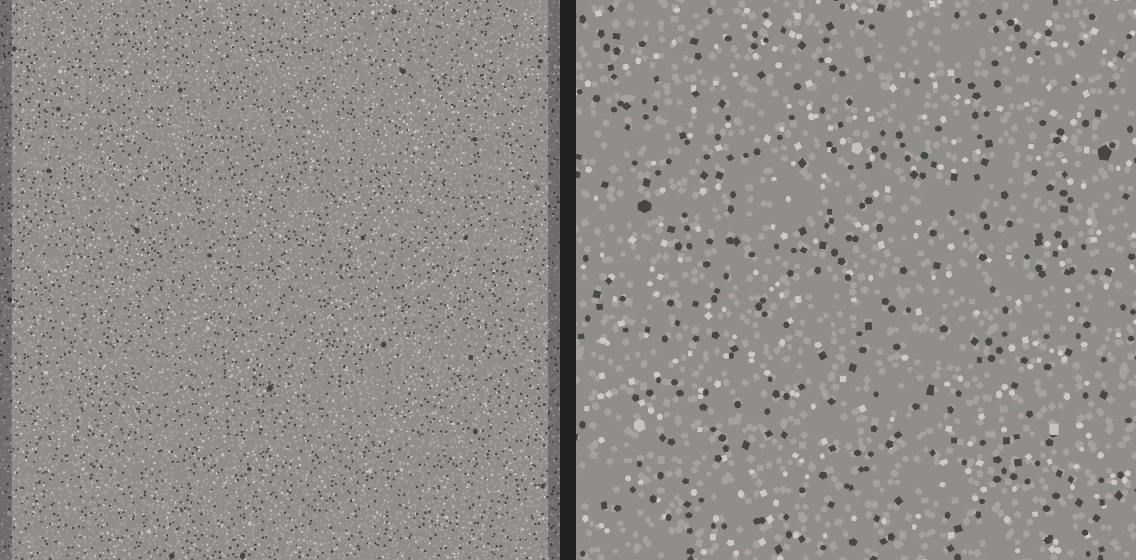
Left: the whole. Right: its middle third, enlarged.
This texture is drawn by a Shadertoy shader. Its source:

```glsl
vec3 hash3(vec3 p) {
    p = fract(p * vec3(0.1031, 0.1030, 0.0973));
    p += dot(p, p.yxz + 33.33);
    return fract((p.xxy + p.yxx) * p.zyx);
}

// Signed distance to a slightly stretched, turned polygon
float chipDistance(vec2 p, float radius, vec3 rnd) {
    float sides = 4.0 + floor(rnd.x * 3.0);
    float sector = 6.28318 / sides;
    p *= vec2(0.88 + 0.24 * rnd.y, 1.12 - 0.24 * rnd.y);
    float angle = atan(p.y, p.x) + rnd.z * 6.28318;
    return cos(floor(0.5 + angle / sector) * sector - angle) * length(p) - radius;
}

// Coverage of chips scattered over a grid, with cells left empty at random
float chips(vec2 uv, float cells, float density, float radius, float seed) {
    float pixel = 1.0 / iResolution.y;
    vec2 home = floor(uv * cells);
    float nearest = 1.0;
    for (int y = -1; y <= 1; y++)
    for (int x = -1; x <= 1; x++) {
        vec2 cell = home + vec2(x, y);
        vec3 place = hash3(vec3(cell + 17.0, seed));
        if (place.z > density) continue;
        vec2 offset = uv - (cell + place.xy) / cells;
        if (length(offset) > radius * 2.0 + pixel) continue;
        vec3 form = hash3(vec3(cell + 71.0, seed + 40.0));
        float size = radius * mix(0.78, 1.15, fract(form.x * 7.0 + form.y));
        nearest = min(nearest, chipDistance(offset, size, form));
    }
    return 1.0 - smoothstep(-0.5 * pixel, 0.5 * pixel, nearest);
}

void mainImage(out vec4 fragColor, in vec2 fragCoord) {
    vec2 uv = fragCoord / iResolution.y;
    vec3 color = vec3(0.562, 0.556, 0.550);

    // Fine chips: soft grey, warm grey, pale and dark
    color = mix(color, vec3(0.645, 0.637, 0.632), chips(uv, 110.0, 0.55, 0.0019, 3.0));
    color = mix(color, vec3(0.660, 0.632, 0.630), chips(uv, 107.0, 0.55, 0.0018, 11.0));
    color = mix(color, vec3(0.800, 0.790, 0.780), chips(uv, 97.0, 0.27, 0.0017, 23.0));
    color = mix(color, vec3(0.285, 0.282, 0.282), chips(uv, 101.0, 0.30, 0.0019, 37.0));

    // Sparse coarse chips
    color = mix(color, vec3(0.770, 0.765, 0.755), chips(uv, 12.0, 0.19, 0.0032, 51.0));
    color = mix(color, vec3(0.275, 0.275, 0.275), chips(uv, 8.0, 0.25, 0.0045, 67.0));

    // Shaded strips along the left and right edges
    float x = fragCoord.x / iResolution.x;
    float pixel = 1.0 / iResolution.x;
    float strip = smoothstep(-0.5 * pixel, 0.5 * pixel, abs(x - 0.5) - 0.479);
    color *= mix(vec3(1.0), vec3(0.765, 0.755, 0.775), strip);

    fragColor = vec4(color, 1.0);
}
```
